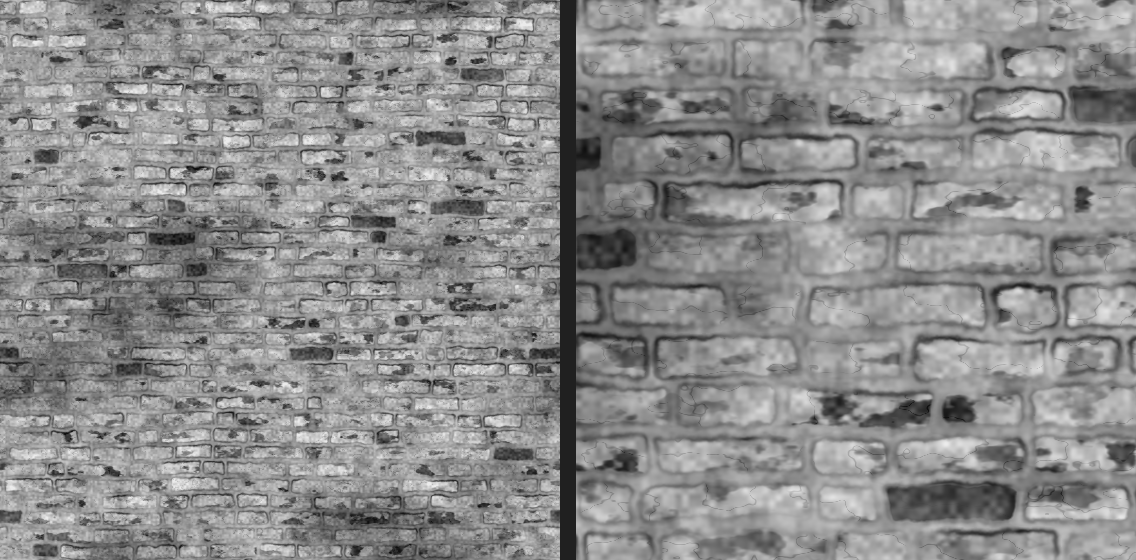
Left: the whole. Right: its middle third, enlarged.
A WebGL 2 fragment shader for this texture:

```glsl
#version 300 es
precision highp float;
// Weathered grey brick wall: 34 courses of alternating long and short bricks.
// Warped rounded boxes form the bricks; wrapped value noise adds pits, grain,
// smeared mortar, missing bricks and broad stains, so the wall tiles.
uniform vec2 u_resolution;
out vec4 outColor;

const vec2 GRID = vec2(14.0, 34.0);   // bricks across, courses up
const float JOINT = 0.0076;           // mortar width
const float CORNER = 0.0035;          // brick corner radius
const float LONG_SHORT = 0.14;        // alternation of brick lengths
const float LENGTH_JITTER = 0.34;
const float MISSING = 0.045;          // share of dark, hollow bricks
const float CREVICE_WIDTH = 0.0019;
const float MORTAR_TONE = 0.635;
const float FACE_TONE = 0.735;
const float HOLLOW_TONE = 0.29;
const float GRAIN = 0.20;

float hash(vec2 p) {
  vec3 q = fract(p.xyx * vec3(0.1031, 0.1030, 0.0973));
  q += dot(q, q.yzx + 33.33);
  return fract((q.x + q.y) * q.z);
}

// Value noise that wraps after freq cells
float noise(vec2 uv, vec2 freq) {
  vec2 p = uv * freq;
  vec2 i = floor(p);
  vec2 f = fract(p);
  f = f * f * (3.0 - 2.0 * f);
  vec2 a = mod(i, freq);
  vec2 b = mod(i + 1.0, freq);
  vec2 seed = freq * 1.7;
  return mix(mix(hash(a + seed), hash(vec2(b.x, a.y) + seed), f.x),
             mix(hash(vec2(a.x, b.y) + seed), hash(b + seed), f.x), f.y);
}

float fbm(vec2 uv, vec2 freq) {
  float sum = 0.0;
  float amp = 0.533;
  for (int k = 0; k < 4; k++) {
    sum += amp * noise(uv, freq);
    freq *= 2.0;
    amp *= 0.5;
  }
  return sum;
}

// Position of the i-th upright joint in a course
float jointAt(float i, float row) {
  float n = mod(i, GRID.x);
  float side = mod(n, 2.0) * 2.0 - 1.0;
  return i + side * LONG_SHORT + (hash(vec2(n, row) + 7.3) - 0.5) * LENGTH_JITTER;
}

float roundedBox(vec2 p, vec2 halfSize) {
  vec2 q = abs(p) - halfSize + CORNER;
  return length(max(q, 0.0)) + min(max(q.x, q.y), 0.0) - CORNER;
}

void main() {
  vec2 uv = gl_FragCoord.xy / u_resolution;
  float aa = max(0.0012, 1.0 / u_resolution.y);

  // Uneven courses and ragged edges
  vec2 warp = vec2(noise(uv, vec2(31.0)), noise(uv, vec2(27.0))) - 0.5;
  vec2 ragged = vec2(fbm(uv, vec2(71.0)), fbm(uv, vec2(83.0))) - 0.5;
  vec2 p = uv + warp * 0.0045 + ragged * 0.006;
  p.y += (noise(uv, vec2(5.0, 9.0)) - 0.5) * 0.008;

  // Find the brick in this course
  float course = floor(p.y * GRID.y);
  float row = mod(course, GRID.y);
  float x = p.x * GRID.x + hash(vec2(row, 91.0)) * GRID.x;
  float i = floor(x);
  if (x < jointAt(i, row)) i -= 1.0;
  else if (x >= jointAt(i + 1.0, row)) i += 1.0;
  float left = jointAt(i, row);
  float right = jointAt(i + 1.0, row);
  vec2 id = vec2(mod(i, GRID.x), row);

  vec2 local = vec2((x - 0.5 * (left + right)) / GRID.x,
                    p.y - (course + 0.5) / GRID.y);
  vec2 halfSize = 0.5 * (vec2((right - left) / GRID.x, 1.0 / GRID.y) - JOINT);
  halfSize.y -= 0.0016 * hash(id + 51.0);
  float d = roundedBox(local, halfSize);
  float inside = 1.0 - smoothstep(-aa, aa, d);

  // Smeared mortar, brighter and duller bricks
  float smear = fbm(uv, vec2(11.0, 17.0));
  float exposed = smoothstep(0.2, 0.75, hash(id + 13.0) + (0.5 - smear) * 1.2);
  float mortar = MORTAR_TONE + (fbm(uv, vec2(37.0, 53.0)) - 0.5) * 0.36;
  float face = FACE_TONE + (hash(id + 29.0) - 0.5) * 0.12;
  face += (fbm(uv, vec2(47.0, 67.0)) - 0.5) * 0.45;
  float tone = mix(mortar, face, inside * mix(0.35, 1.0, exposed));

  // Pits and cracks, most of them on rough bricks
  float pits = smoothstep(0.55, 0.69, fbm(uv, vec2(41.0, 73.0)));
  float roughBrick = mix(0.12, 0.45, hash(id + 37.0));
  tone -= pits * mix(0.07, roughBrick, inside);
  float crack = abs(fbm(uv, vec2(33.0, 59.0)) - 0.48);
  tone -= (1.0 - smoothstep(0.0, 0.016, crack)) * 0.12 * inside;

  // Broken shadow around each brick, heavier along its top
  float edge = exp(-pow((d - 0.0008) / CREVICE_WIDTH, 2.0));
  float broken = smoothstep(0.38, 0.66, fbm(uv, vec2(23.0, 29.0)));
  float upper = smoothstep(-0.004, 0.010, local.y);
  tone -= edge * mix(0.08, 0.36, broken) * mix(0.65, 1.1, upper) * mix(0.45, 1.0, exposed);

  // Hollow bricks
  float hollow = step(hash(id + 67.0), MISSING) * inside;
  float cavity = HOLLOW_TONE + (fbm(uv, vec2(35.0)) - 0.5) * 0.5 - upper * 0.06;
  tone = mix(tone, cavity, hollow * 0.9);

  // Broad stains and fine grain
  float stain = smoothstep(0.48, 0.76, fbm(uv, vec2(5.0, 6.0)));
  tone *= 1.0 - 0.34 * stain;
  tone += (noise(uv, vec2(251.0)) - 0.5) * GRAIN * mix(0.6, 1.0, inside);
  outColor = vec4(vec3(clamp(tone, 0.06, 0.92)), 1.0);
}
```
